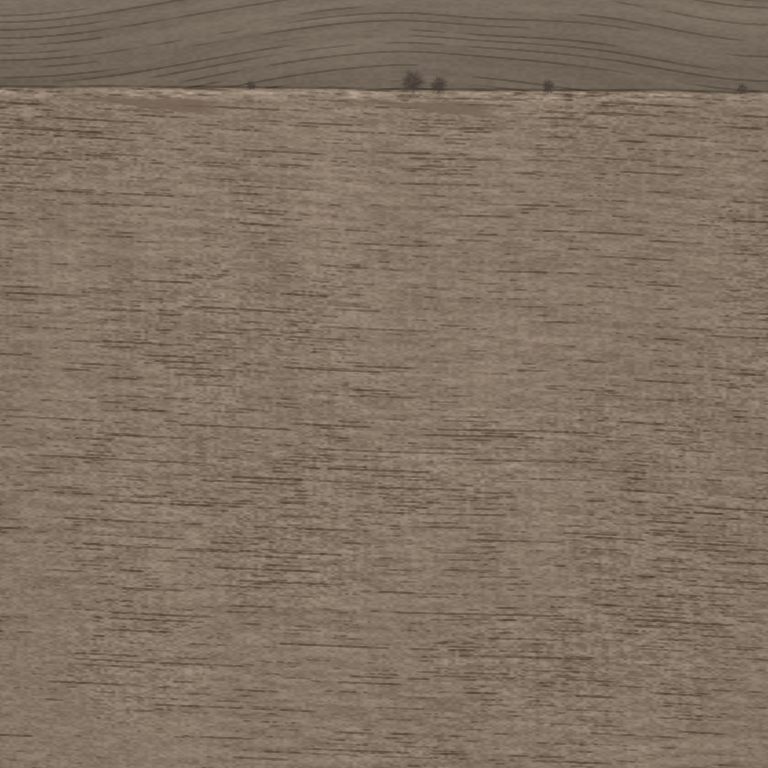
Reproduce this texture procedurally as a WebGL 2 fragment shader.

```glsl
#version 300 es
precision highp float;
// Aerial view of a dry ploughed field with broken furrows, a verge with shrubs and a greyer field above.

#define SOIL vec3(0.527, 0.464, 0.402)
#define FAR_SOIL vec3(0.447, 0.402, 0.352)
#define SHRUB vec3(0.27, 0.235, 0.215)
#define TINT vec3(1.0, 0.96, 0.93)
#define SLOPE 0.038
#define FURROW_ROWS 125.0
#define FURROW_DEPTH 0.125
#define GRAIN 0.10
#define STREAK 0.075
#define PATCH 0.05
#define BORDER 0.887

uniform vec2 u_resolution;
out vec4 fragColor;

float hash(vec2 p) {
    return fract(sin(dot(p, vec2(127.1, 311.7))) * 43758.5453);
}

float noise(vec2 p) {
    vec2 i = floor(p), f = fract(p);
    f = f * f * (3.0 - 2.0 * f);
    return mix(mix(hash(i), hash(i + vec2(1, 0)), f.x),
               mix(hash(i + vec2(0, 1)), hash(i + vec2(1, 1)), f.x), f.y);
}

float fbm(vec2 p) {
    return 0.55 * noise(p) + 0.3 * noise(p * 2.1 + 7.3) + 0.15 * noise(p * 4.3 + 19.1);
}

// Broken dark lines: each row holds dashes of random length and place.
float dashes(float x, float v, float frequency, float threshold, float width) {
    float row = floor(v);
    float shift = hash(vec2(row, 3.7));
    float across = abs(fract(v) - 0.35 - 0.3 * shift);
    float along = 0.75 * noise(vec2(x * frequency + shift * 40.0, row))
                + 0.25 * noise(vec2(x * frequency * 6.0, row + 57.0));
    return smoothstep(threshold, threshold + 0.16, along)
         * (1.0 - smoothstep(width * 0.3, width, across));
}

vec3 nearField(vec2 uv) {
    float tilted = uv.y + SLOPE * uv.x + 0.008 * noise(uv * vec2(4.0, 3.0));
    vec2 along = vec2(uv.x, tilted);
    float rough = smoothstep(0.42, 0.72, fbm(uv * vec2(6.0, 7.0) + 4.0));
    float calm = 1.0 - smoothstep(0.08, 0.26, length(uv - vec2(0.07, 0.02)));
    float density = 0.10 * rough - 0.12 * calm;

    // Soft vertical bands, horizontal streaks and fine crumbs
    float tone = PATCH * (fbm(uv * vec2(9.0, 2.5)) - 0.5);
    tone += STREAK * (noise(along * vec2(24.0, 210.0)) - 0.5) * (1.0 - 0.6 * calm);
    tone += GRAIN * (0.85 + 0.5 * rough) * (noise(along * vec2(210.0, 390.0)) - 0.5);
    tone += 0.04 * (noise(along * vec2(90.0, 230.0) + 31.0) - 0.5);

    // Long furrows and shorter, thinner ones between them
    float furrow = dashes(uv.x, tilted * FURROW_ROWS, 13.0, 0.66 - density, 0.27);
    float crack = dashes(uv.x + 5.0, tilted * FURROW_ROWS * 1.63, 34.0, 0.68 - density, 0.38);
    tone -= FURROW_DEPTH * max(furrow, 0.75 * crack);
    return SOIL + tone * TINT;
}

vec3 farField(vec2 uv) {
    // Tracks sweep up from the left, then fall away to the right
    float sweep = 0.07 * smoothstep(0.0, 0.55, uv.x) - 0.05 * smoothstep(0.5, 1.0, uv.x);
    float v = uv.y - sweep + 0.022 * noise(uv * vec2(5.0, 8.0));
    float tone = 0.05 * (noise(vec2(uv.x * 7.0, v * 110.0)) - 0.5);
    tone += 0.04 * (noise(uv * vec2(170.0, 330.0)) - 0.5);
    tone += 0.05 * (fbm(uv * vec2(4.0, 12.0)) - 0.5);
    tone += 0.025 * smoothstep(BORDER, 0.98, uv.y) - 0.01;
    tone -= 0.075 * dashes(uv.x, v * 92.0, 4.5, 0.42, 0.2);
    return FAR_SOIL + tone * TINT;
}

// Pale strip, dark ditch line and tapering bare wedges along the border
vec3 addVerge(vec3 color, vec2 uv, float edge) {
    float depth = edge - uv.y;
    float speckle = noise(uv * vec2(65.0, 330.0));
    float strip = smoothstep(0.001, 0.004, depth) * (1.0 - smoothstep(0.008, 0.019, depth));
    color += strip * (0.19 * speckle - 0.045) * TINT;
    float t = fract((uv.x - 0.08) / 0.36) / 0.55;
    float ragged = depth + 0.006 * (noise(uv * vec2(70.0, 160.0)) - 0.5);
    float wedge = smoothstep(0.011 + 0.004 * t, 0.015 + 0.004 * t, ragged)
                * (1.0 - smoothstep(0.012 + 0.022 * t, 0.016 + 0.022 * t, ragged))
                * (1.0 - smoothstep(0.9, 1.1, t)) * (1.0 - smoothstep(0.64, 0.7, uv.x));
    color = mix(color, FAR_SOIL - vec3(0.0, 0.02, 0.03), 0.75 * wedge);
    float ditch = 1.0 - smoothstep(0.0005, 0.003, abs(depth + 0.001));
    return color - 0.12 * ditch * (0.4 + 0.6 * noise(uv * vec2(45.0, 9.0))) * TINT;
}

vec3 addShrubs(vec3 color, vec2 uv, float edge) {
    for (int i = 0; i < 5; i++) {
        float k = float(i);
        float radius = 0.019 / (1.0 + 0.4 * k);
        float x = fract(0.537 - 0.0205 * k + 0.0545 * k * k);
        vec2 d = (uv - vec2(x, edge + 0.5 * radius)) / radius;
        float twigs = noise(vec2(atan(d.y, d.x) * 5.0, k * 9.0));
        float crown = 1.0 - smoothstep(0.35, 1.0, length(d) + 0.4 * (twigs - 0.4));
        float leaves = 0.55 + 0.45 * noise(uv * 330.0);
        color = mix(color, SHRUB, crown * leaves);
    }
    return color;
}

void main() {
    vec2 uv = gl_FragCoord.xy / u_resolution;
    float edge = BORDER - 0.007 * uv.x + 0.002 * (noise(vec2(uv.x * 14.0, 2.0)) - 0.5);
    float beyond = smoothstep(-0.001, 0.001, uv.y - edge);
    vec3 color = mix(nearField(uv), farField(uv), beyond);
    color = addVerge(color, uv, edge);
    color = addShrubs(color, uv, edge);
    fragColor = vec4(clamp(color, 0.0, 1.0), 1.0);
}
```
